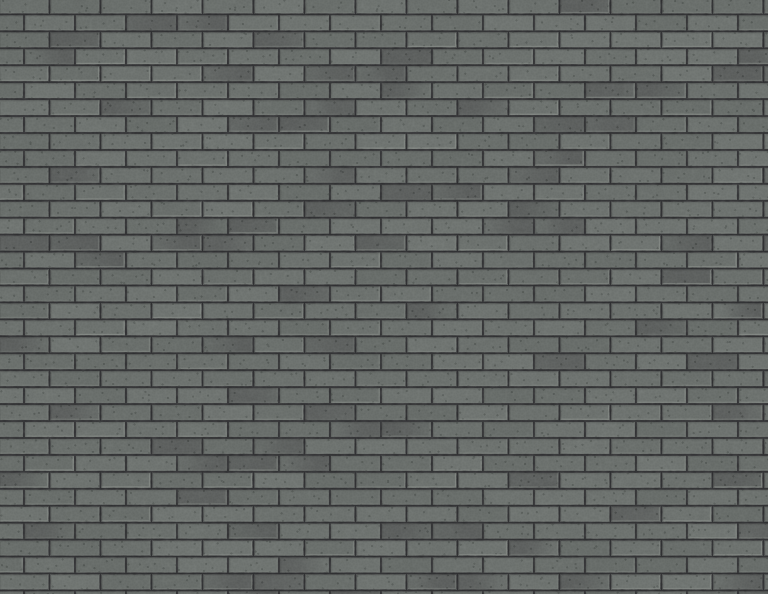
A Shadertoy shader for this texture:

```glsl
// Running-bond wall of grey-green bricks with thin dark recessed joints.
// Lengths are in course heights; each brick gets a hashed tone, stain and lit rim,
// while cellular noise and layered sines add mottling, pits and grain.

#define BRICKS_ACROSS 15.06
#define COURSES_DOWN 35.06
#define BRICK_LENGTH 3.0
#define WALL_SHIFT vec2(2.91, 0.21)
#define JOINT_HALF 0.064
#define RIM_WIDTH 0.06
#define DARK_SHARE 0.15
#define TONE_SPREAD 0.035
#define GRAIN 0.028

const vec3 BRICK_COLOR  = vec3(0.428, 0.448, 0.435);
const vec3 DARK_COLOR   = vec3(0.358, 0.368, 0.364);
const vec3 RIM_COLOR    = vec3(0.56, 0.58, 0.56);
const vec3 JOINT_DEEP   = vec3(0.195, 0.197, 0.205);
const vec3 JOINT_SHOULDER = vec3(0.265, 0.268, 0.272);

float hash(vec2 p) {
    vec3 q = fract(p.xyx * vec3(0.1031, 0.1030, 0.0973));
    q += dot(q, q.yzx + 33.33);
    return fract((q.x + q.y) * q.z);
}

// Distance to the nearest scattered point, one point per unit cell.
float cellular(vec2 p) {
    vec2 cell = floor(p);
    float nearest = 2.0;
    for (int y = -1; y <= 1; y++)
    for (int x = -1; x <= 1; x++) {
        vec2 c = cell + vec2(x, y);
        vec2 point = c + vec2(hash(c + 11.0), hash(c + 57.0));
        nearest = min(nearest, length(p - point));
    }
    return nearest;
}

// Soft cloudy variation in about -1..1.
float layeredSines(vec2 p) {
    float sum = 0.0, amplitude = 0.5;
    for (int i = 0; i < 4; i++) {
        sum += amplitude * sin(p.x + 1.7 * sin(p.y)) * cos(p.y + 1.3 * sin(p.x * 0.8));
        p = mat2(1.5, 1.1, -1.1, 1.5) * p + 3.1;
        amplitude *= 0.6;
    }
    return sum;
}

void mainImage(out vec4 fragColor, in vec2 fragCoord) {
    vec2 wallSize = vec2(BRICKS_ACROSS * BRICK_LENGTH, COURSES_DOWN);
    vec2 wall = fragCoord / iResolution.xy * wallSize - WALL_SHIFT;
    float pixel = COURSES_DOWN / iResolution.y;

    // Running bond: odd courses slide by half a brick.
    float course = floor(wall.y);
    float along = wall.x + 0.5 * BRICK_LENGTH * mod(course, 2.0);
    vec2 id = vec2(floor(along / BRICK_LENGTH), course) + 40.0;
    vec2 size = vec2(BRICK_LENGTH, 1.0);
    vec2 local = vec2(mod(along, BRICK_LENGTH), fract(wall.y));

    // Depth inside the brick face, with slightly worn edges.
    vec2 inset = min(local, size - local);
    float wear = 0.012 * layeredSines(wall * 5.0);
    float depth = min(inset.x, inset.y) - JOINT_HALF + wear;
    float face = smoothstep(-0.6 * pixel, 0.6 * pixel, depth);

    // Tone of each brick, and dark stains that fade toward one end.
    float tone = hash(id) - 0.5;
    float isDark = step(1.0 - DARK_SHARE, hash(id + 7.3));
    float end = local.x / BRICK_LENGTH;
    end = hash(id + 19.0) < 0.5 ? end : 1.0 - end;
    float cloud = layeredSines(wall * 1.3 + 9.0 * hash(id + 3.0));
    float stain = isDark * mix(1.0, smoothstep(0.0, 0.8, end), hash(id + 31.0));
    stain = clamp(stain * 0.85 + 0.12 * cloud, 0.0, 1.0);
    vec3 brick = mix(BRICK_COLOR + TONE_SPREAD * tone, DARK_COLOR, stain);

    // Mottling, fine grain and a few small pits.
    float mottle = cellular(wall * vec2(2.5, 4.0)) - 0.45;
    float grain = cellular(wall * 7.0 + 80.0) - 0.45;
    float pits = 1.0 - smoothstep(0.05, 0.13, cellular(wall * 1.4 + 20.0));
    brick += GRAIN * (0.5 * mottle + grain) - 0.07 * pits;

    // Lit lower and right rims, stronger on some bricks; shaded upper left.
    float rimStrength = mix(0.1, 0.65, pow(hash(id + 43.0), 4.0));
    float litSide = min(local.y, size.x - local.x) - JOINT_HALF;
    float shadeSide = min(local.x, size.y - local.y) - JOINT_HALF;
    float rimReach = RIM_WIDTH + 0.5 * pixel;
    float rim = 1.0 - smoothstep(0.4 * rimReach, 1.4 * rimReach, litSide);
    float shade = 1.0 - smoothstep(0.0, 1.5 * rimReach, shadeSide);
    brick = mix(brick, RIM_COLOR, rim * rimStrength);
    brick *= 1.0 - 0.10 * shade;

    // Recessed joint, deepest along its middle.
    float shoulder = smoothstep(-JOINT_HALF, 0.0, depth);
    vec3 joint = mix(JOINT_DEEP, JOINT_SHOULDER, shoulder);
    joint += 0.04 * (cellular(wall * 3.0) - 0.45);

    fragColor = vec4(mix(joint, brick, face), 1.0);
}
```
